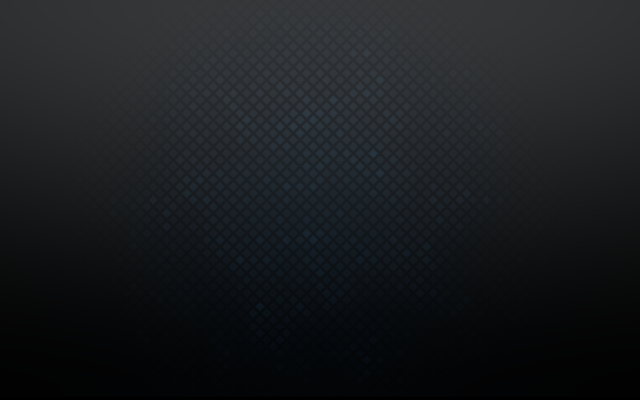
Reproduce this background procedurally as a Shadertoy shader.

```glsl
// Dark charcoal gradient with a soft blue glow over a faint diamond lattice.
#define FLOOR_COLOR vec3(0.010, 0.011, 0.013)
#define TOP_COLOR vec3(0.212, 0.216, 0.222)
#define GLOW_COLOR vec3(0.006, 0.031, 0.052)
#define TILE_TINT vec3(0.012, 0.046, 0.075)
#define GLOW_CENTER vec2(0.49, 0.48)
#define GLOW_RADIUS vec2(0.25, 0.38)
#define DIAMONDS_PER_HEIGHT 30.0
#define SEAM_WIDTH 0.10
#define SEAM_DEPTH 0.20
#define SIDE_SHADE 0.20
#define WEAVE_DEPTH 0.04

float hash(vec2 p) {
    vec3 q = fract(vec3(p.xyx) * 0.1031);
    q += dot(q, q.yzx + 33.33);
    return fract((q.x + q.y) * q.z);
}

vec2 gradientAt(vec2 cell) {
    float angle = 6.2832 * hash(cell);
    return vec2(cos(angle), sin(angle));
}

float gradientNoise(vec2 p) {
    vec2 i = floor(p), f = fract(p);
    vec2 u = f * f * f * (f * (f * 6.0 - 15.0) + 10.0);
    float a = dot(gradientAt(i), f);
    float b = dot(gradientAt(i + vec2(1, 0)), f - vec2(1, 0));
    float c = dot(gradientAt(i + vec2(0, 1)), f - vec2(0, 1));
    float d = dot(gradientAt(i + vec2(1, 1)), f - vec2(1, 1));
    return mix(mix(a, b, u.x), mix(c, d, u.x), u.y);
}

void mainImage(out vec4 fragColor, in vec2 fragCoord) {
    vec2 uv = fragCoord / iResolution.xy;
    vec2 p = fragCoord / iResolution.y;
    float pixel = 1.0 / iResolution.y;

    // Vertical gradient, shaded towards the sides
    vec3 color = mix(FLOOR_COLOR, TOP_COLOR, smoothstep(0.03, 1.0, uv.y));
    float side = abs(uv.x - 0.5) * 2.0;
    color *= 1.0 - SIDE_SHADE * side * side * (1.25 - 0.6 * uv.y);

    // Central glow
    vec2 fromGlow = (uv - GLOW_CENTER) / GLOW_RADIUS;
    float glow = exp(-dot(fromGlow, fromGlow));
    color += GLOW_COLOR * glow;

    // Diagonal lattice: rotated cells with dark seams
    vec2 grid = vec2(p.x + p.y, p.x - p.y) * DIAMONDS_PER_HEIGHT;
    vec2 cell = floor(grid);
    vec2 toSeam = 0.5 - abs(fract(grid) - 0.5);
    float seamDistance = min(toSeam.x, toSeam.y);
    float blur = pixel * DIAMONDS_PER_HEIGHT;
    float tile = smoothstep(SEAM_WIDTH - blur, SEAM_WIDTH + blur + 0.08, seamDistance);
    float reach = 1.0 - smoothstep(0.5, 1.75, length(fromGlow));
    color *= 1.0 - SEAM_DEPTH * reach * (1.0 - tile);

    // Scattered blue tiles, gathered into soft patches
    float patches = clamp(0.45 + 0.9 * gradientNoise(p * 7.0), 0.0, 1.0);
    float sparkle = pow(hash(cell + 71.0), 3.0);
    color += TILE_TINT * reach * tile * patches * (0.25 + 0.75 * sparkle);

    // Fine weave, faded out where it is too small to resolve
    float weaveScale = DIAMONDS_PER_HEIGHT * 8.0;
    vec2 weave = sin(p * weaveScale * 6.2832);
    float resolved = 1.0 - smoothstep(0.2, 0.5, weaveScale * pixel);
    color *= 1.0 + WEAVE_DEPTH * weave.x * weave.y * reach * resolved;

    // Thin black strip along the bottom
    color *= smoothstep(0.008 - pixel, 0.008 + pixel, uv.y);
    fragColor = vec4(max(color, 0.0), 1.0);
}
```
